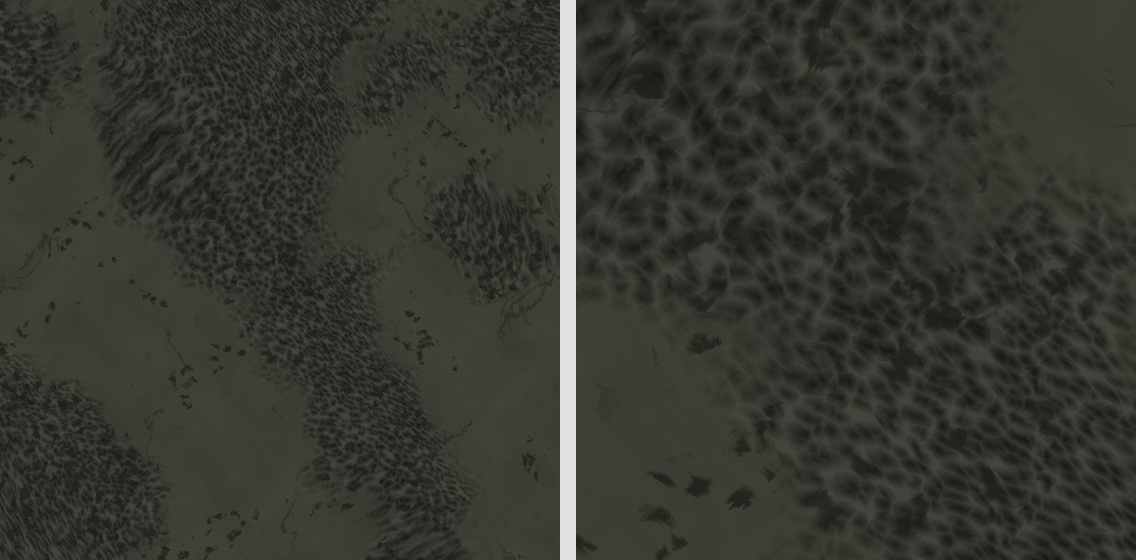
Left, the full canvas; right, a detail of the centre.
Give the GLSL for this texture, as a Shadertoy shader.

```glsl
const vec3 MOSS = vec3(0.252, 0.260, 0.218);
const vec3 ASH = vec3(0.245, 0.248, 0.228);
const vec3 SHADOW = vec3(0.098, 0.100, 0.076);

const float GRAIN_SCALE = 112.0;
const float GRAIN_STRETCH = 1.5;
const float GRAIN_CONTRAST = 1.25;
const float GRAIN_DEPTH = 0.37;
const float SPECK_SCALE = 60.0;
const float CRACK_SCALE = 3.6;
const float CRACK_WIDTH = 0.035;
const float EDGE_SOFTNESS = 0.045;
const float EDGE_WOBBLE = 0.13;

// Rough patches: centre and radius
const vec3 PATCHES[5] = vec3[5](
    vec3(0.03, 0.90, 0.12), vec3(0.95, 0.93, 0.14),
    vec3(0.09, 0.14, 0.17), vec3(0.85, 0.60, 0.10),
    vec3(0.70, 0.86, 0.09));

mat2 rotation(float angle) {
    float c = cos(angle), s = sin(angle);
    return mat2(c, s, -s, c);
}

vec3 hash(vec2 p) {
    vec3 q = fract(p.xyx * vec3(0.1031, 0.1030, 0.0973));
    q += dot(q, q.yxz + 33.33);
    return fract((q.xxy + q.yzz) * q.zyx);
}

// Layered, folded sines, roughly -1 to 1
float waves(vec2 p) {
    float sum = 0.0, amplitude = 0.5;
    for (int i = 0; i < 5; i++) {
        p += 0.8 * sin(p.yx * 1.3 + float(i));
        sum += amplitude * sin(p.x) * sin(p.y);
        p = rotation(1.1) * p * 1.9 + 1.7;
        amplitude *= 0.6;
    }
    return sum;
}

// Cellular noise: nearest distance, second distance, cell value
vec3 cells(vec2 p) {
    vec2 base = floor(p);
    vec3 result = vec3(8.0, 8.0, 0.0);
    for (int y = -1; y <= 1; y++) {
        for (int x = -1; x <= 1; x++) {
            vec2 cell = base + vec2(x, y);
            vec3 h = hash(cell + 200.0);
            float d = length(cell + h.xy - p);
            if (d < result.x) result = vec3(d, result.x, h.z);
            else result.y = min(result.y, d);
        }
    }
    return result;
}

// Signed distance to the diagonal band, negative inside
float bandDistance(vec2 p) {
    float centre = mix(0.72, 0.41, smoothstep(0.05, 0.75, p.y));
    float halfWidth = mix(0.11, 0.22, smoothstep(0.42, 0.75, p.y));
    return abs(p.x - centre) - halfWidth;
}

float patchDistance(vec2 p) {
    float d = 1.0;
    for (int i = 0; i < 5; i++) {
        d = min(d, length(p - PATCHES[i].xy) - PATCHES[i].z);
    }
    return d;
}

float insideMask(float d) {
    return smoothstep(EDGE_SOFTNESS, -EDGE_SOFTNESS, d);
}

void mainImage(out vec4 fragColor, in vec2 fragCoord) {
    vec2 uv = fragCoord / iResolution.xy;
    float broad = waves(uv * 9.0 + 2.0);
    float medium = waves(uv * 24.0 + 5.0);
    float fine = waves(uv * 75.0);

    // Rough areas with ragged borders
    float wobble = EDGE_WOBBLE * (0.6 * broad + 0.5 * medium);
    float band = insideMask(bandDistance(uv) + wobble);
    float patches = insideMask(patchDistance(uv) + wobble);
    float rough = max(band, 0.9 * patches);

    // Short grains that lean along the band
    vec2 grainPos = rotation(0.9 + 0.35 * sin(uv.x * 5.0 + uv.y * 7.0)) * (uv - 0.5);
    grainPos = grainPos * GRAIN_SCALE * vec2(1.0 / GRAIN_STRETCH, 1.0) + 0.5 * fine;
    vec3 grain = cells(grainPos);
    float grainDepth = GRAIN_DEPTH + GRAIN_CONTRAST * (0.45 - grain.x)
        + 0.28 * (grain.z - 0.5) + 0.16 * medium;

    // Calm ground
    float calmDepth = 0.06 + 0.10 * medium + 0.06 * broad + 0.03 * fine;
    float depth = mix(calmDepth, grainDepth, rough);

    // Dark pits, gathered in clusters
    vec3 pit = cells(uv * SPECK_SCALE + 0.7 * vec2(fine, waves(uv * 90.0 + 8.0)));
    float density = 0.04 + 0.40 * patches + 0.12 * band
        + 0.45 * smoothstep(0.1, 0.7, waves(uv * 17.0 + 11.0));
    float pits = smoothstep(0.58, 0.18, pit.x) * smoothstep(0.0, 0.12, density - pit.z);
    depth = mix(depth, 0.88, 0.8 * pits);

    // Broken hairline cracks
    vec3 plate = cells(uv * CRACK_SCALE + 0.22 * vec2(broad, medium));
    float crack = smoothstep(CRACK_WIDTH, 0.0, plate.y - plate.x);
    crack *= smoothstep(0.0, 0.35, waves(uv * 12.0 + 21.0));
    depth = mix(depth, 0.75, 0.6 * crack);

    // Olive ground, greyer where rough
    float grey = clamp(0.75 * rough + 0.5 * medium, 0.0, 1.0);
    vec3 color = mix(mix(MOSS, ASH, grey), SHADOW, clamp(depth, -0.1, 1.0));
    fragColor = vec4(color, 1.0);
}
```
